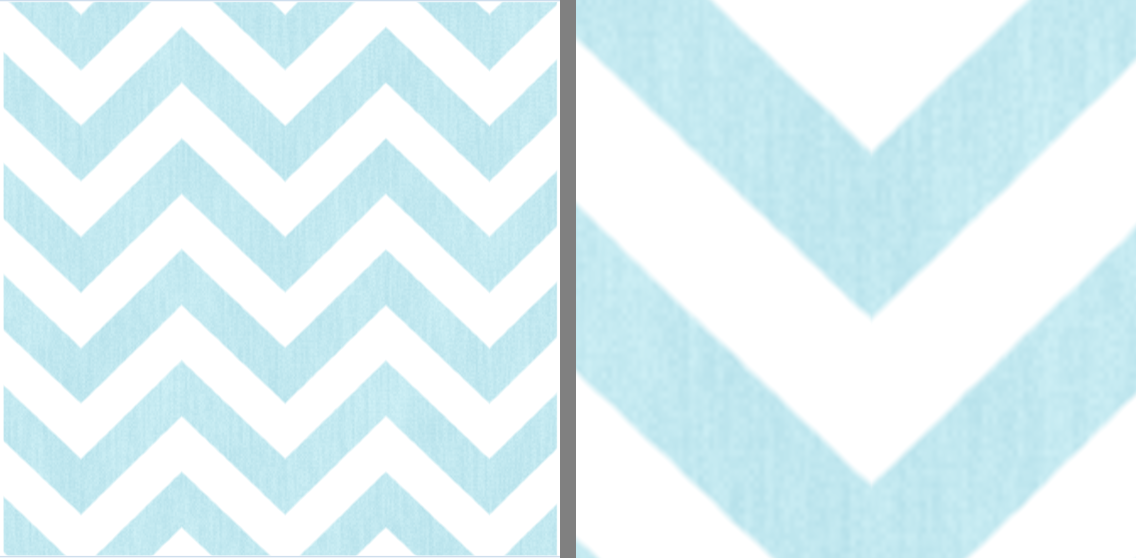
Left, the full canvas; right, a detail of the centre.
Reproduce this pattern procedurally as a WebGL 2 fragment shader.

```glsl
#version 300 es
precision highp float;
// Pale aqua chevron stripes on white cotton: a triangle wave shifts
// horizontal bands, value noise adds woven streaks to the dyed bands,
// and a thin white margin with faint rules frames the cloth.

uniform vec2 u_resolution;
out vec4 fragColor;

float hash(vec2 p) {
    return fract(sin(dot(p, vec2(127.1, 311.7))) * 43758.5453);
}

float valueNoise(vec2 p) {
    vec2 i = floor(p), f = fract(p);
    f = f * f * (3.0 - 2.0 * f);
    return mix(mix(hash(i), hash(i + vec2(1, 0)), f.x),
               mix(hash(i + vec2(0, 1)), hash(i + vec2(1, 1)), f.x), f.y);
}

// Height of the zigzag: 0 in the valleys, 0.1765 on the slightly early peaks
float zigzag(float x) {
    float t = fract((x - 0.1451) / 0.366);
    return 0.1765 * min(t / 0.493, (1.0 - t) / 0.507);
}

// Tone of the dyed cloth: long vertical threads, fine grain, broad fading
float weave(vec2 p) {
    float threads = valueNoise(p * vec2(240.0, 22.0)) - 0.5;
    float grain = valueNoise(p * vec2(330.0, 260.0) + 17.0) - 0.5;
    float fading = valueNoise(p * vec2(14.0, 7.0) + 43.0) - 0.5;
    return 0.035 * threads + 0.035 * grain + 0.025 * fading;
}

void main() {
    vec2 p = gl_FragCoord.xy / u_resolution.y;
    float width = u_resolution.x / u_resolution.y;
    float pixel = 1.0 / u_resolution.y;

    // Signed distance to the nearest band, negative inside
    float wobble = 0.0012 * (valueNoise(p * 90.0) - 0.5);
    float y = p.y - zigzag(p.x) - 0.7248;
    float offset = abs(y - 0.1991 * round(y / 0.1991));
    float band = (offset - 0.0497) * 0.72 + wobble;
    float soft = max(0.003, pixel);
    float dye = 1.0 - smoothstep(-soft, soft, band);

    // Narrow undyed margin
    float side = min(p.x - 0.0065, width - 0.0055 - p.x);
    float ends = min(p.y - 0.0045, 0.9965 - p.y);
    dye *= smoothstep(-pixel, pixel, min(side, ends));

    vec3 aqua = vec3(0.76, 0.91, 0.94) + weave(p) * vec3(1.3, 0.8, 0.6);
    vec3 color = mix(vec3(1.0), aqua, dye);

    // Faint rules along the top and bottom edges
    float rule = min(abs(p.y - 0.0025), abs(p.y - 0.999));
    float ruleInk = 1.0 - smoothstep(0.0005, 0.0005 + pixel, rule);
    color = mix(color, vec3(0.81, 0.87, 0.93), ruleInk);

    fragColor = vec4(color, 1.0);
}
```
